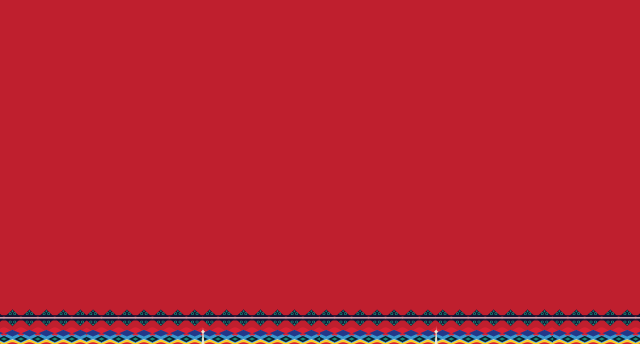
Give the GLSL for this background, as a WebGL 2 fragment shader.

```glsl
#version 300 es
precision highp float;
// A plain red field above a woven folk border along the bottom edge.
// The border folds x into short tiles of seven motifs, then layers
// diamonds, rings, stripes and slim white spikes by distance functions.
uniform vec2 u_resolution;
out vec4 outColor;

// Layout, in units where the canvas height is GRID
const float GRID = 414.0;
const float PITCH = 20.4;          // spacing of motifs
const float TILE = 140.3;          // width of seven motifs
const float TILE_START = 104.4;
const float FIRST_TILE_SHIFT = 2.5;
const float STRIPE_Y = 31.5;
const float BLUE_ROW_Y = 13.0;
const float EYE_ROW_Y = 6.0;
const float SPIKE_X = 244.3;

// Palette
const vec3 FIELD = vec3(0.75, 0.12, 0.18);
const vec3 SCARLET = vec3(0.86, 0.13, 0.20);
const vec3 NAVY = vec3(0.08, 0.08, 0.20);
const vec3 ROYAL = vec3(0.13, 0.22, 0.54);
const vec3 SKY = vec3(0.23, 0.60, 0.81);
const vec3 TEAL = vec3(0.10, 0.55, 0.47);
const vec3 INK = vec3(0.03, 0.12, 0.18);
const vec3 YELLOW = vec3(0.97, 0.80, 0.16);
const vec3 CREAM = vec3(0.92, 0.90, 0.82);

float pixel;                       // size of one pixel in grid units

void paint(inout vec3 base, vec3 color, float dist) {
  base = mix(base, color, clamp(0.5 - dist / pixel, 0.0, 1.0));
}

float diamond(vec2 p, vec2 size) {
  p = abs(p) / size;
  return (p.x + p.y - 1.0) * size.x * size.y / length(size);
}

// Signed x offset from the centre of the nearest motif in its tile
float motifOffset(float x) {
  if (x < TILE_START) x -= FIRST_TILE_SHIFT;
  float local = mod(x - TILE_START, TILE);
  float index = clamp(floor(local / PITCH + 0.13), 0.0, 6.0);
  return local - 7.6 - PITCH * index;
}

// Dark diamonds with paired rings, crossed by a pale stripe
void upperBorder(inout vec3 color, float x, float y) {
  vec2 p = vec2(x, y - STRIPE_Y);
  paint(color, NAVY, diamond(p, vec2(10.8, 10.0)));
  vec2 m = abs(p);
  float ring = abs(length(m - vec2(2.7, 5.0)) - 1.3) - 0.45;
  paint(color, TEAL, ring);
  paint(color, TEAL, diamond(m - vec2(0.0, 8.0), vec2(1.2)));
  paint(color, NAVY, abs(m.y - 2.4) - 0.8);
  paint(color, vec3(0.87, 0.68, 0.72), m.y - 0.9);
}

// Scalloped scarlet, blue lozenges, eyes and yellow feet
void lowerBorder(inout vec3 color, float x, float y) {
  float wave = cos(6.28318 * x / PITCH);
  paint(color, SCARLET, y - 18.0 + 2.0 * wave);
  paint(color, SKY, y - 13.0 - 3.5 * wave);
  vec2 blue = vec2(x, y - BLUE_ROW_Y);
  paint(color, ROYAL, diamond(blue, vec2(9.3, 4.0)));
  // Warm feet sit under each blue lozenge
  paint(color, CREAM, y - 4.2 - 1.6 * wave);
  paint(color, YELLOW, y - 3.4 - 1.6 * wave);
  paint(color, SCARLET, y - 0.8 - 1.3 * wave);
  // Eyes lie halfway between the lozenges
  vec2 eye = vec2(abs(x) - 0.5 * PITCH, y - EYE_ROW_Y);
  paint(color, SKY, diamond(eye, vec2(10.2, 4.8)));
  paint(color, INK, diamond(eye, vec2(8.0, 3.8)));
  paint(color, TEAL, diamond(eye, vec2(3.6, 1.8)));
}

// Slim white spikes, one for every two tiles
void spikes(inout vec3 color, float x, float y) {
  float sx = mod(x - SPIKE_X + TILE, 2.0 * TILE) - TILE;
  paint(color, CREAM, diamond(vec2(sx, y), vec2(1.7, 20.0)));
  paint(color, CREAM, diamond(vec2(sx, y - 14.8), vec2(2.4)));
}

void main() {
  pixel = GRID / u_resolution.y;
  vec2 p = gl_FragCoord.xy * pixel;
  float x = motifOffset(p.x);
  vec3 color = FIELD;
  lowerBorder(color, x, p.y);
  upperBorder(color, x, p.y);
  spikes(color, p.x, p.y);
  outColor = vec4(color, 1.0);
}
```
